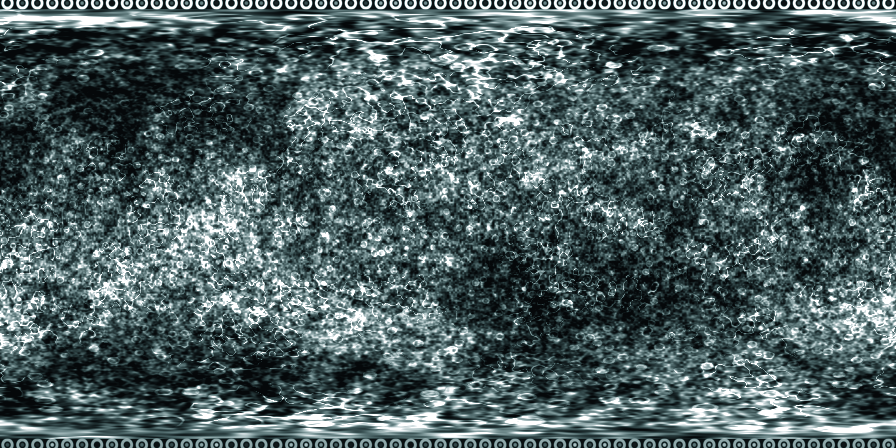
Write a Shadertoy shader that draws this texture.

```glsl
// Weathered teal mineral crust, unrolled from a sphere so it smears near the poles.
// Broad light and dark regions carry layered 3D noise, thin contour veins and
// round cellular spots; a row of scalloped beads closes the top and bottom.

vec3 hash3(vec3 p) {
    p = fract(p * vec3(.1031, .1030, .0973));
    p += dot(p, p.yxz + 33.33);
    return fract((p.xxy + p.yxx) * p.zyx);
}

float noise(vec3 p) {
    vec3 i = floor(p), f = fract(p);
    f = f * f * (3. - 2. * f);
    float sum = 0.;
    for (int k = 0; k < 8; k++) {
        vec3 corner = vec3(k & 1, (k >> 1) & 1, k >> 2);
        vec3 w = mix(1. - f, f, corner);
        sum += w.x * w.y * w.z * hash3(i + corner).x;
    }
    return sum;
}

// x: distance to the nearest cell centre, y: random value of that cell
vec2 cells(vec3 p) {
    vec3 i = floor(p), f = fract(p);
    vec2 nearest = vec2(9., 0.);
    for (int k = 0; k < 27; k++) {
        vec3 offset = vec3(k % 3, (k / 3) % 3, k / 9) - 1.;
        vec3 h = hash3(i + offset + 57.);
        float d = length(offset + h - f);
        if (d < nearest.x) nearest = vec2(d, fract(h.x * 7.3 + h.y * 5.1));
    }
    return nearest;
}

// Soft elliptical region, wrapping horizontally
float region(vec2 uv, vec2 centre, vec2 size) {
    vec2 d = uv - centre;
    d.x = fract(d.x + .5) - .5;
    d /= size;
    return exp(-dot(d, d));
}

// Broad distribution of dark and light ground
float ground(vec2 uv) {
    float g = .4 * region(uv, vec2(.6, .75), vec2(.2, .15));
    g += .8 * region(uv, vec2(.2, .45), vec2(.17, .14));
    g += .9 * region(uv, vec2(.4, .27), vec2(.13, .06));
    g += 1.1 * region(uv, vec2(.35 - .25 * (uv.y - .78), .78), vec2(.035, .11));
    g += 1. * region(uv, vec2(.97, .28), vec2(.06, .05));
    g += 1.5 * region(uv, vec2(.12, .96), vec2(.17, .025));
    g += 1.3 * region(uv, vec2(.48 + .7 * (uv.y - .09), .09), vec2(.025, .04));
    g += .9 * region(uv, vec2(.485, .38), vec2(.012, .09));
    g -= 1.1 * region(uv, vec2(.13, .77), vec2(.17, .14));
    g -= .9 * region(uv, vec2(.95, .67), vec2(.09, .16));
    g -= 1.1 * region(uv, vec2(.66, .31), vec2(.19, .12));
    g -= 1. * region(uv, vec2(.25, .17), vec2(.28, .04));
    return g;
}

// Teal-grey ramp from black to near white
vec3 tealRamp(float t) {
    return clamp(vec3(t - .42 * t * (1. - t), t, t + .008), 0., 1.);
}

// Tone of the bead row; edge is the distance from the canvas border
float beadTone(float x, float edge, float top) {
    float id = floor(x * 60.);
    float r = hash3(vec3(id, top, 3.)).x;
    vec2 q = vec2((fract(x * 60.) - .5) / 30., edge - .007);
    float d = length(q * vec2(1., .95));
    float rim = smoothstep(.005, .0015, abs(d - .0105));
    float core = smoothstep(.006, .002, d) * r;
    return .06 + mix(.6, .95, top) * rim + .7 * core;
}

void mainImage(out vec4 fragColor, in vec2 fragCoord) {
    vec2 uv = fragCoord / iResolution.xy;
    float lon = uv.x * 6.28319, lat = (uv.y - .5) * 3.14159;
    vec3 p = vec3(cos(lat) * cos(lon), sin(lat), cos(lat) * sin(lon));

    // Ragged borders for the broad regions
    vec2 warp = vec2(noise(p * 7. + 11.), noise(p * 7. + 29.)) - .5;
    float z = ground(uv + warp * vec2(.07, .09) * cos(lat)) - .17;

    // Patches, then grain
    float freq = 3.;
    for (int i = 0; i < 4; i++) {
        z += 1.2 * (noise(p * freq + 40. + freq) - .5);
        freq *= 2.03;
    }
    z += 2.2 * (noise(p * 42. + 91.) - .5) + 2.3 * (noise(p * 80. + 130.) - .5);

    // Contour veins in some patches
    vec3 bent = p * 20. + .8 * noise(p * 34. + 5.);
    float vein = smoothstep(.075, .01, abs(noise(bent + 70.) - .5));
    z += 1.6 * vein * smoothstep(.35, .62, noise(p * 4.5 + 17.));

    // Round spots: bright rims, some filled, some hollow
    vec2 spot = cells(p * 14.);
    float rim = smoothstep(.1, .02, abs(spot.x - .31));
    float fill = smoothstep(.3, .2, spot.x);
    z += 1.1 * rim * smoothstep(.2, .6, spot.y) + fill * (1.8 * spot.y - .8);

    // Smeared polar bands have harsher contrast
    z *= 1. + .4 * smoothstep(.6, .2, cos(lat));
    z = clamp(z, -2., 2.5);
    float tone = .33 + .24 * z + .045 * z * z;

    // Beaded borders
    float edge = min(uv.y, 1. - uv.y);
    float beads = beadTone(uv.x, edge, step(.5, uv.y));
    tone = mix(beads, tone, smoothstep(.019, .023, edge));

    fragColor = vec4(tealRamp(clamp(tone, 0., 1.)), 1.);
}
```
